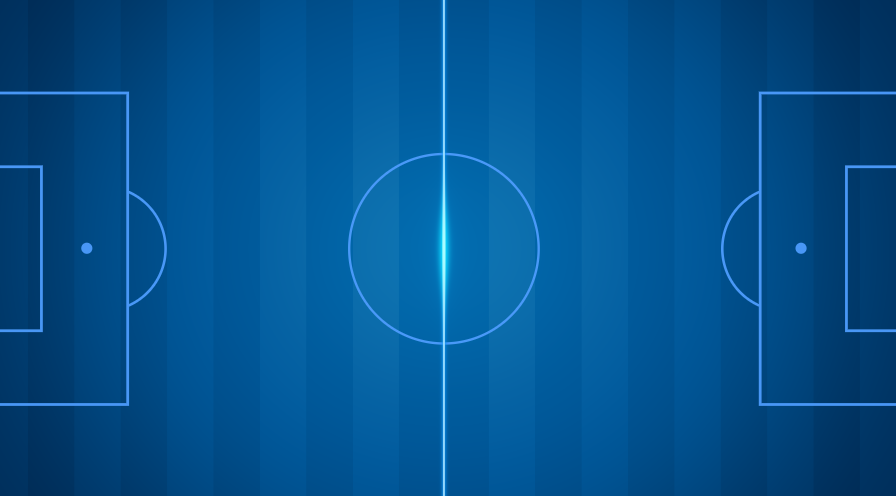
Reproduce this background procedurally as a Shadertoy shader.

```glsl
// A blue striped playing field seen from above, with a glowing halfway line.
// The field is folded about that line, so each marking is drawn once as a
// distance function; a radial gradient darkens the turf towards the corners.

const vec3 CENTRE_BLUE = vec3(0.015, 0.425, 0.685);
const vec3 MIDDLE_BLUE = vec3(0.0, 0.338, 0.592);
const vec3 CORNER_BLUE = vec3(0.0, 0.160, 0.320);
const vec3 MARKING_BLUE = vec3(0.30, 0.61, 0.99);

// Coverage of a stroke of the given half width, smoothed over one pixel
float stroke(float dist, float halfWidth, float pixel) {
    return clamp((halfWidth - abs(dist)) / pixel + 0.5, 0.0, 1.0);
}

// Signed distance to a box that starts at x = front and runs off the canvas
float openBox(vec2 p, float front, float halfHeight) {
    return max(front - p.x, abs(p.y) - halfHeight);
}

// Turf: radial gradient with alternate bands, mirrored about the halfway line
vec3 turf(vec2 p, float pixel) {
    float radius = length(p * vec2(1.0, 1.1));
    vec3 colour = mix(CENTRE_BLUE, MIDDLE_BLUE, smoothstep(0.0, 0.55, radius));
    colour = mix(colour, CORNER_BLUE, smoothstep(0.4, 1.15, radius));

    float bandWidth = 0.0935;
    float phase = mod(p.x / bandWidth + 0.03, 2.0);
    float edge = min(phase - 1.0, 2.0 - phase) * bandWidth;
    float lightBand = clamp(edge / pixel + 0.5, 0.0, 1.0);
    vec3 lift = mix(vec3(0.045, 0.035, 0.018), vec3(0.0, 0.022, 0.035),
                    smoothstep(0.1, 0.6, radius));
    return colour + lift * (lightBand - 0.15);
}

// Coverage of all the painted lines on one half of the field
float markings(vec2 p, float pixel) {
    float lines = stroke(length(p) - 0.191, 0.0024, pixel);
    lines = max(lines, stroke(openBox(p, 0.6376, 0.314), 0.0028, pixel));
    lines = max(lines, stroke(openBox(p, 0.8115, 0.1653), 0.0028, pixel));

    // Arc kept only in front of the penalty area
    float arc = length(p - vec2(0.6864, 0.0)) - 0.1252;
    lines = max(lines, stroke(max(arc, p.x - 0.6376), 0.0026, pixel)
                       * step(p.x, 0.6376));

    // Penalty spot
    float spot = length(p - vec2(0.720, 0.001)) - 0.0112;
    return max(lines, clamp(0.5 - spot / pixel, 0.0, 1.0));
}

void mainImage(out vec4 fragColor, in vec2 fragCoord) {
    float pixel = 1.0 / iResolution.y;
    vec2 p = (fragCoord - 0.5 * iResolution.xy) * pixel + vec2(0.0082, 0.0015);
    vec2 folded = vec2(abs(p.x), p.y);

    vec3 colour = turf(folded, pixel);
    colour = mix(colour, MARKING_BLUE, 0.95 * markings(folded, pixel));

    // Halfway line: blue fringe, cyan spindle at mid-height, then a pale core
    float swell = exp(-pow(abs(p.y) / 0.115, 2.0));
    float fringe = exp(-pow(folded.x / 0.0055, 2.0));
    float spindle = exp(-pow(folded.x / (0.003 + 0.0075 * swell), 2.0)) * swell;
    float halo = exp(-folded.x / 0.018) * swell;
    colour = mix(colour, vec3(0.03, 0.56, 0.95), 0.75 * fringe);
    colour = mix(colour, vec3(0.0, 0.65, 0.95), 0.3 * halo);
    colour = mix(colour, vec3(0.05, 0.86, 1.0), 0.95 * spindle);
    float core = stroke(p.x, 0.0020 + 0.0012 * swell, pixel);
    colour = mix(colour, mix(vec3(0.62, 0.87, 1.0), vec3(0.72, 1.0, 1.0), swell),
                 0.92 * core);

    fragColor = vec4(colour, 1.0);
}
```
